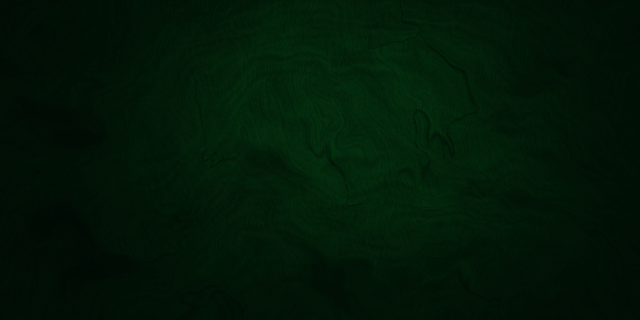
Give the GLSL for this texture, as a WebGL 1 fragment shader.

```glsl
precision highp float;
// Dark green weathered surface: a soft off-centre glow over folded, fibrous grain.
// Gradient noise bends the plane, then stretched noise draws fibres along an arch,
// while noise contours cut thin cracks and low noise values sink dark hollows.

uniform vec2 u_resolution;

const vec3 SHADOW_GREEN = vec3(0.0, 0.025, 0.010);
const vec3 LIT_GREEN = vec3(0.012, 0.170, 0.050);
const vec2 GLOW_CENTRE = vec2(1.08, 0.62);
const vec2 GLOW_RADIUS = vec2(0.62, 0.52);

// Random unit gradient for a lattice cell
vec2 cellGradient(vec2 cell) {
  float angle = 6.2832 * fract(sin(dot(cell, vec2(127.1, 311.7))) * 43758.55);
  return vec2(cos(angle), sin(angle));
}

// Gradient noise, roughly -0.7 to 0.7
float gradientNoise(vec2 p) {
  vec2 i = floor(p);
  vec2 f = p - i;
  vec2 u = f * f * f * (f * (f * 6.0 - 15.0) + 10.0);
  vec2 e = vec2(1.0, 0.0);
  float a = dot(cellGradient(i), f);
  float b = dot(cellGradient(i + e.xy), f - e.xy);
  float c = dot(cellGradient(i + e.yx), f - e.yx);
  float d = dot(cellGradient(i + e.xx), f - e.xx);
  return mix(mix(a, b, u.x), mix(c, d, u.x), u.y);
}

// Sum of octaves, each turned to hide the lattice
float fbm(vec2 p) {
  float sum = 0.0;
  float amplitude = 1.0;
  for (int octave = 0; octave < 4; octave++) {
    sum += amplitude * gradientNoise(p);
    p = mat2(1.6, 1.2, -1.2, 1.6) * p + 7.3;
    amplitude *= 0.5;
  }
  return sum;
}

// Bends the plane into large folds and small ripples
vec2 foldPlane(vec2 p) {
  vec2 fold = vec2(fbm(p * 1.7 + 3.1), fbm(p * 1.7 + 21.4));
  vec2 q = p + 0.20 * fold;
  vec2 ripple = vec2(fbm(q * 5.0 + 11.0), fbm(q * 5.0 + 37.0));
  return q + 0.035 * ripple;
}

// Fibres that rise on the left and fall on the right
float fibres(vec2 q, vec2 frequency) {
  float bend = q.x - 1.15;
  vec2 along = vec2(q.x, q.y + 0.45 * bend * bend);
  return gradientNoise(along * frequency);
}

// Thin broken lines where the noise crosses zero
float cracks(vec2 q, float scale, float width) {
  float line = 1.0 - smoothstep(0.0, width * scale, abs(fbm(q * scale)));
  float gaps = smoothstep(0.0, 0.35, gradientNoise(q * 2.6 + 15.0));
  return line * gaps;
}

// Sunken dark patches with ragged borders
float hollows(vec2 q) {
  return smoothstep(0.22, 0.62, fbm(q * vec2(2.4, 3.4) + 52.0));
}

float glow(vec2 p, vec2 centre, vec2 radius) {
  vec2 d = (p - centre) / radius;
  return exp(-dot(d, d));
}

void main() {
  vec2 p = gl_FragCoord.xy / u_resolution.y;
  vec2 q = foldPlane(p);

  // Broad light, uneven at its borders
  float light = 0.17 + 0.69 * glow(mix(p, q, 0.5), GLOW_CENTRE, GLOW_RADIUS);

  // Relief: fibres of two sizes and a fine pitted grain
  float relief = 0.30 * fibres(q, vec2(9.0, 42.0));
  relief += 0.34 * fibres(q + 4.0, vec2(26.0, 88.0));
  relief += 0.16 * gradientNoise(p * 85.0);
  relief += 0.22 * fbm(q * 4.0 + 8.0);

  // Cracks are dark with a faint lit lip above
  float crack = cracks(q, 3.0, 0.014);
  float lip = cracks(q - vec2(0.004, 0.009), 3.0, 0.014);
  float shade = 1.07 + relief + 0.14 * lip - 0.42 * crack;
  shade *= 1.0 - 0.45 * hollows(q);

  vec3 colour = mix(SHADOW_GREEN, LIT_GREEN, clamp(light * shade, 0.0, 1.1));
  gl_FragColor = vec4(colour, 1.0);
}
```
